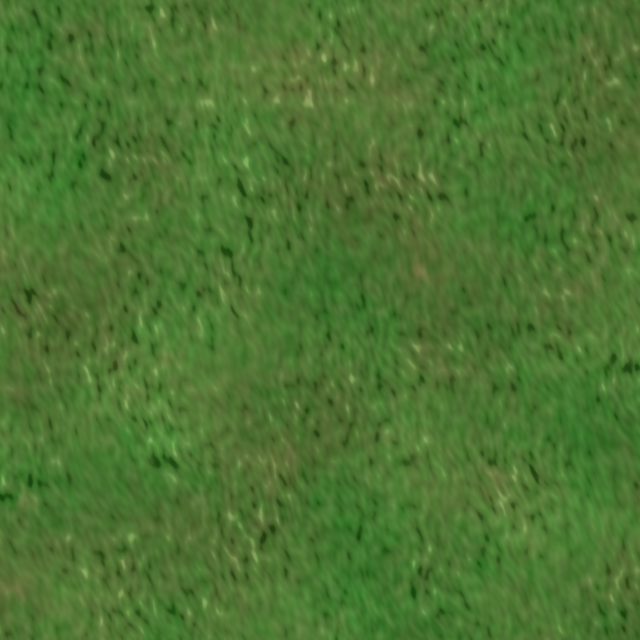
This texture is drawn by a WebGL 1 fragment shader. Its source:

```glsl
precision highp float;
uniform vec2 u_resolution;

vec2 hash2(vec2 p) {
  vec3 q = fract(p.xyx * vec3(0.1031, 0.1030, 0.0973));
  q += dot(q, q.yzx + 33.33);
  return fract((q.xx + q.yz) * q.zy);
}

float corner(vec2 cell, vec2 offset) {
  float angle = 6.2832 * hash2(cell + 61.0).x;
  return dot(vec2(cos(angle), sin(angle)), offset);
}

// Gradient noise, roughly -0.7 to 0.7
float noise(vec2 p) {
  vec2 i = floor(p), f = p - i;
  vec2 u = f * f * f * (f * (f * 6.0 - 15.0) + 10.0);
  vec2 e = vec2(1.0, 0.0);
  return mix(mix(corner(i, f), corner(i + e.xy, f - e.xy), u.x),
             mix(corner(i + e.yx, f - e.yx), corner(i + 1.0, f - 1.0), u.x), u.y);
}

float patches(vec2 p) {
  float sum = 0.0, amplitude = 1.0;
  for (int i = 0; i < 4; i++) {
    sum += amplitude * noise(p);
    p = mat2(1.6, 1.2, -1.2, 1.6) * p + 17.3;
    amplitude *= 0.6;
  }
  return sum;
}

// Faded tan spots, broken up by the blades
float drySpots(vec2 p, float breakup) {
  float cover = 0.0;
  for (int i = 0; i < 16; i++) {
    vec2 seed = vec2(float(i) * 7.0 + 3.0, 19.0);
    vec2 d = (p - hash2(seed)) * vec2(1.0, 1.25);
    float radius = mix(0.012, 0.034, hash2(seed + 40.0).x);
    cover += exp(-dot(d, d) / (radius * radius)) * mix(0.35, 0.9, hash2(seed + 80.0).y);
  }
  return min(cover, 1.0) * smoothstep(-0.3, 0.45, breakup);
}

void main() {
  vec2 p = gl_FragCoord.xy / u_resolution.y;

  // Blades: short, soft, upright strokes with a varying lean
  vec2 q = p + vec2(0.014 * noise(p * 9.0 + 5.0) + 0.12 * p.y, 0.0);
  float broad = noise(q * vec2(66.0, 34.0) + 11.0);
  float fine = noise((q + vec2(0.2 * p.y, 0.0)) * vec2(112.0, 60.0) + 47.0);
  float clump = noise(p * vec2(34.0, 27.0) + 83.0);
  float grain = broad + 0.65 * fine + 0.35 * clump;
  grain *= 0.9 + 0.7 * noise(p * 6.0 + 29.0);

  // Large drifts of brightness and of lush or olive turf
  float light = patches(p * 3.2 + 3.7);
  float olive = patches(p * 3.7 + 51.3);
  float tint = noise(q * vec2(48.0, 30.0) + 131.0);

  vec3 color = vec3(0.302, 0.457, 0.197);
  color += vec3(0.105, 0.115, 0.09) * grain;
  color += vec3(0.055, 0.07, 0.04) * light;
  color += vec3(0.085, -0.025, 0.025) * olive;
  color += vec3(0.06, -0.005, 0.035) * tint;

  // Shaded gaps and pale blade tips
  color -= vec3(0.07, 0.08, 0.05) * smoothstep(0.3, 0.75, -grain);
  color += vec3(0.11, 0.09, 0.08) * smoothstep(0.4, 0.9, grain + 0.3 * olive);

  float dry = drySpots(p, broad * 0.6 + clump);
  color = mix(color, vec3(0.55, 0.46, 0.31) + 0.13 * grain, 0.6 * dry);
  gl_FragColor = vec4(clamp(color, 0.0, 1.0), 1.0);
}
```
